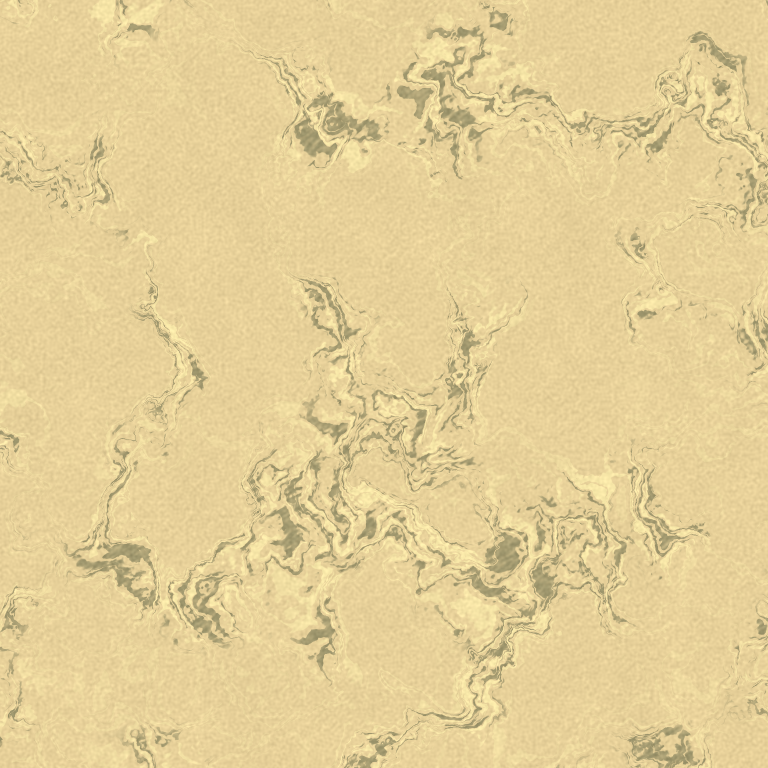
A WebGL 1 fragment shader for this texture:

```glsl
precision highp float;

uniform vec2 u_resolution;

const vec3 SAND = vec3(0.907, 0.817, 0.600);
const vec3 OLIVE = vec3(0.610, 0.580, 0.420);
const vec3 CREAM = vec3(0.985, 0.925, 0.670);

vec2 hash2(vec2 cell) {
  vec3 h = fract(cell.xyx * vec3(0.1031, 0.1030, 0.0973));
  h += dot(h, h.yzx + 33.33);
  return fract((h.xx + h.yz) * h.zy);
}

float cornerSlope(vec2 cell, vec2 corner, vec2 offset) {
  return dot(hash2(cell + corner) * 2.0 - 1.0, offset - corner);
}

// Gradient noise, roughly -0.7 to 0.7
float noise(vec2 p) {
  vec2 cell = floor(p);
  vec2 f = fract(p);
  vec2 u = f * f * f * (f * (f * 6.0 - 15.0) + 10.0);
  float low = mix(cornerSlope(cell, vec2(0.0), f),
                  cornerSlope(cell, vec2(1.0, 0.0), f), u.x);
  float high = mix(cornerSlope(cell, vec2(0.0, 1.0), f),
                   cornerSlope(cell, vec2(1.0), f), u.x);
  return mix(low, high, u.y);
}

vec2 rotate(vec2 p, float angle) {
  float c = cos(angle);
  float s = sin(angle);
  return vec2(c * p.x - s * p.y, s * p.x + c * p.y);
}

// Folded noise gives the displacement sharp kinks
vec2 jaggedWarp(vec2 p, float frequency, float amplitude) {
  vec2 shift = vec2(0.0);
  for (int i = 0; i < 5; i++) {
    vec2 q = p * frequency;
    shift += amplitude * vec2(abs(noise(q + 17.3)), abs(noise(q + 61.7)));
    p = rotate(p, 0.9);
    frequency *= 2.1;
    amplitude *= 0.47;
  }
  return shift;
}

float terrain(vec2 p) {
  return noise(p * 4.3 + 7.2)
       + 0.42 * noise(rotate(p, 0.7) * 9.5 + 23.0)
       + 0.12 * noise(rotate(p, 1.9) * 24.0 + 11.0);
}

// Thin layers that follow the contours of the height
float strata(float height, vec2 p) {
  float along = dot(p, vec2(13.0, 19.0));
  return noise(vec2(height * 27.0 + 5.4, along))
       + 0.75 * noise(vec2(height * 68.0 + 31.0, along * 1.8));
}

float grain(vec2 p) {
  vec2 brushed = rotate(p, -0.6) * vec2(40.0, 120.0);
  return 0.090 * noise(p * 215.0) + 0.030 * noise(brushed) + 0.020 * noise(p * 14.0);
}

vec3 marble(vec2 p) {
  vec2 q = p + jaggedWarp(p, 9.0, 0.080);
  float height = terrain(q);
  float level = abs(height);

  // Veins swell and fade across the surface
  float patches = smoothstep(-0.26, 0.16, noise(p * 5.0 + 41.0));
  float core = (1.0 - smoothstep(0.07, 0.21, level)) * patches;
  float fringe = (1.0 - smoothstep(0.10, 0.28, level)) * mix(0.35, 1.0, patches);

  // Brush marks fray the layer edges
  float brush = noise(rotate(p, -0.6) * vec2(65.0, 190.0));
  float layer = strata(height, q) + 0.28 * brush;
  float cut = 0.30 * (1.0 - core);
  float dark = smoothstep(cut + 0.03, cut + 0.20, layer) * smoothstep(0.0, 0.6, core);
  float light = smoothstep(0.10, 0.30, -layer) * fringe;

  vec3 color = mix(SAND, CREAM, light * 0.9);
  color = mix(color, OLIVE, clamp(dark * (0.85 + 0.7 * brush), 0.0, 1.0));
  return color + grain(p) * vec3(1.0, 0.95, 0.8);
}

void main() {
  // Four samples per pixel smooth the thin layers
  vec3 color = vec3(0.0);
  for (int i = 0; i < 4; i++) {
    float k = float(i);
    vec2 jitter = vec2(mod(k, 2.0), floor(k * 0.5)) * 0.5 - 0.25;
    color += marble((gl_FragCoord.xy + jitter) / u_resolution.y);
  }
  gl_FragColor = vec4(color * 0.25, 1.0);
}
```
